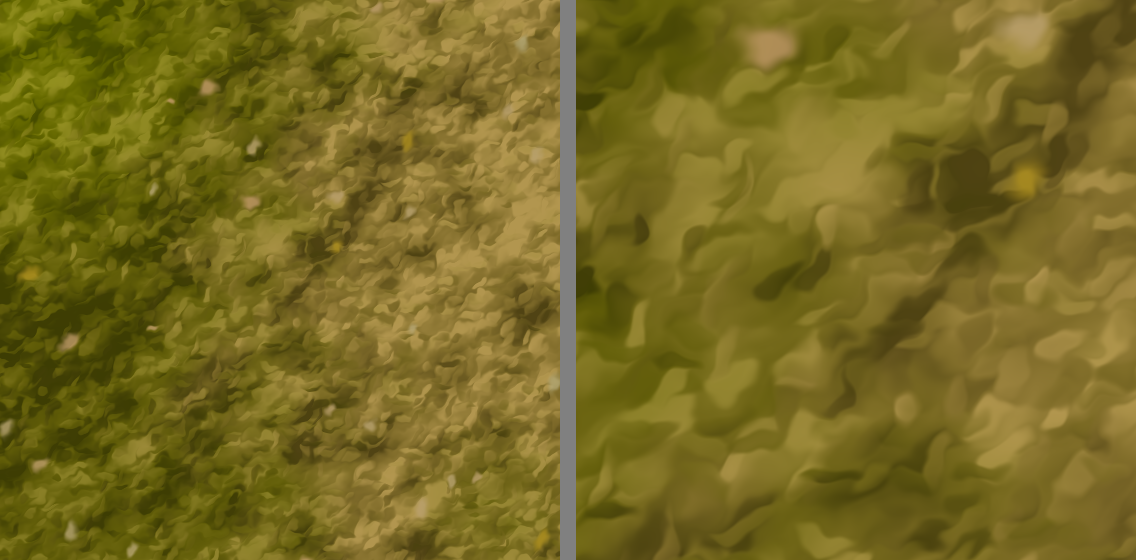
Left, the full canvas; right, a detail of the centre.
Write a Shadertoy shader that draws this texture.

```glsl
// Painterly meadow: lush green grass on the left fading into dry straw on the right.

vec3 hash3(vec2 p) {
    vec3 q = fract(p.xyx * vec3(0.1031, 0.1030, 0.0973));
    q += dot(q, q.yxz + 33.33);
    return fract((q.xxy + q.yzz) * q.zyx);
}

float gradientNoise(vec2 p) {
    vec2 cell = floor(p), f = fract(p);
    vec2 u = f * f * f * (f * (f * 6.0 - 15.0) + 10.0);
    float corner[4];
    for (int i = 0; i < 4; i++) {
        vec2 o = vec2(i & 1, i >> 1);
        float a = 6.2832 * hash3(cell + o + 71.0).x;
        corner[i] = dot(vec2(cos(a), sin(a)), f - o);
    }
    return 1.4 * mix(mix(corner[0], corner[1], u.x), mix(corner[2], corner[3], u.x), u.y);
}

mat2 rotation(float a) {
    return mat2(cos(a), -sin(a), sin(a), cos(a));
}

// How straw-like the ground is: 0 is green, 1 is dry
float drynessAt(vec2 p) {
    float edge = 0.45 + 0.5 * (p.y - 0.4) * (p.y - 0.4);
    float patches = 0.16 * gradientNoise(p * 5.0 + 3.0) + 0.16 * gradientNoise(p * 12.0);
    float dry = smoothstep(-0.28, 0.27, p.x - edge + patches);
    return dry - 0.6 * smoothstep(0.22, 0.03, length(p - vec2(0.89, 0.08)));
}

// Paints one layer of curved leaf dabs over ground = (tone, dryness)
vec2 paintDabs(vec2 ground, vec2 p, float density, float seed) {
    vec2 g = rotation(0.3 * seed) * p * density + seed * 17.0;
    vec2 home = floor(g);
    for (int j = -1; j <= 1; j++)
    for (int i = -1; i <= 1; i++) {
        vec2 cell = home + vec2(i, j);
        vec3 place = hash3(cell + 5.0);
        vec3 look = hash3(cell + 131.0);
        vec2 q = rotation(0.55 + 1.4 * (place.z - 0.5)) * rotation(-0.3 * seed) * (g - cell - place.xy);
        q.y += 0.7 * (look.x - 0.5) * q.x * q.x;
        vec2 size = vec2(0.5 + 0.35 * look.y, 0.2 + 0.16 * look.x);
        float cover = smoothstep(1.15, 0.6, length(q / size)) * step(look.y, 0.85);
        vec2 dab = vec2(0.1 + 0.8 * look.z + 0.3 * q.y, ground.y + 0.5 * (place.z - 0.5));
        ground = mix(ground, dab, 0.8 * cover);
    }
    return ground;
}

void mainImage(out vec4 fragColor, in vec2 fragCoord) {
    vec2 uv = fragCoord / iResolution.xy;

    // Ragged leaf outlines
    vec2 p = uv + 0.008 * vec2(gradientNoise(uv * 32.0), gradientNoise(uv * 32.0 + 50.0));
    p += 0.0035 * vec2(gradientNoise(uv * 75.0 + 9.0), gradientNoise(uv * 75.0 + 80.0));

    // Overlapping leaves, from broad to fine
    float dryness = drynessAt(uv);
    vec2 ground = vec2(0.42, dryness);
    for (int layer = 0; layer < 4; layer++) {
        ground = paintDabs(ground, p, 16.0 + 8.0 * float(layer), float(layer) + 1.0);
        ground.y = mix(ground.y, dryness, 0.25);
    }

    // Broad shade, clumps and fine streaks along the growth direction
    vec2 along = rotation(0.5) * p;
    float tone = ground.x + 0.36 * gradientNoise(along * vec2(4.0, 8.0) + 2.0);
    tone += 0.4 * gradientNoise(along * vec2(11.0, 20.0) + 30.0);
    tone += 0.09 * gradientNoise(along * vec2(40.0, 90.0));
    tone += 0.15 * smoothstep(0.45, 1.0, uv.x) - 0.22 * smoothstep(0.4, 0.05, length(uv - vec2(0.1, 0.42)));
    tone = clamp(tone, 0.0, 1.0);
    float dry = clamp(ground.y, 0.0, 1.0);

    // Shadow, body and highlight of each kind of grass
    vec3 shadow = mix(vec3(0.23, 0.23, 0.01), vec3(0.30, 0.25, 0.07), dry);
    vec3 body = mix(vec3(0.38, 0.365, 0.03), vec3(0.51, 0.43, 0.17), dry);
    vec3 highlight = mix(vec3(0.54, 0.50, 0.15), vec3(0.70, 0.59, 0.31), dry);
    vec3 color = mix(shadow, body, smoothstep(-0.1, 0.5, tone));
    color = mix(color, highlight, smoothstep(0.4, 1.0, tone));

    // Sunlit fresh grass towards the upper left
    float fresh = smoothstep(0.5, 0.05, length(uv - vec2(0.04, 0.9))) * (1.0 - dry);
    color += fresh * vec3(0.03, 0.06, -0.03);

    // Sparse pale blossoms and withered petals
    vec2 g = p * 13.0;
    for (int j = -1; j <= 1; j++)
    for (int i = -1; i <= 1; i++) {
        vec2 cell = floor(g) + vec2(i, j);
        vec3 place = hash3(cell + 211.0);
        vec3 look = hash3(cell + 307.0);
        vec2 q = rotation(0.4 + look.x) * (g - cell - place.xy);
        float radius = 0.09 + 0.11 * look.y;
        float petal = smoothstep(1.3, 0.3, length(q / vec2(1.4, 0.9)) / radius);
        vec3 tint = mix(vec3(0.76, 0.60, 0.40), vec3(0.70, 0.66, 0.46), look.x);
        tint = mix(tint, vec3(0.68, 0.56, 0.12), step(0.85, look.z));
        color = mix(color, tint, 0.8 * petal * step(place.z, 0.16));
    }

    fragColor = vec4(clamp(color, 0.0, 1.0), 1.0);
}
```
